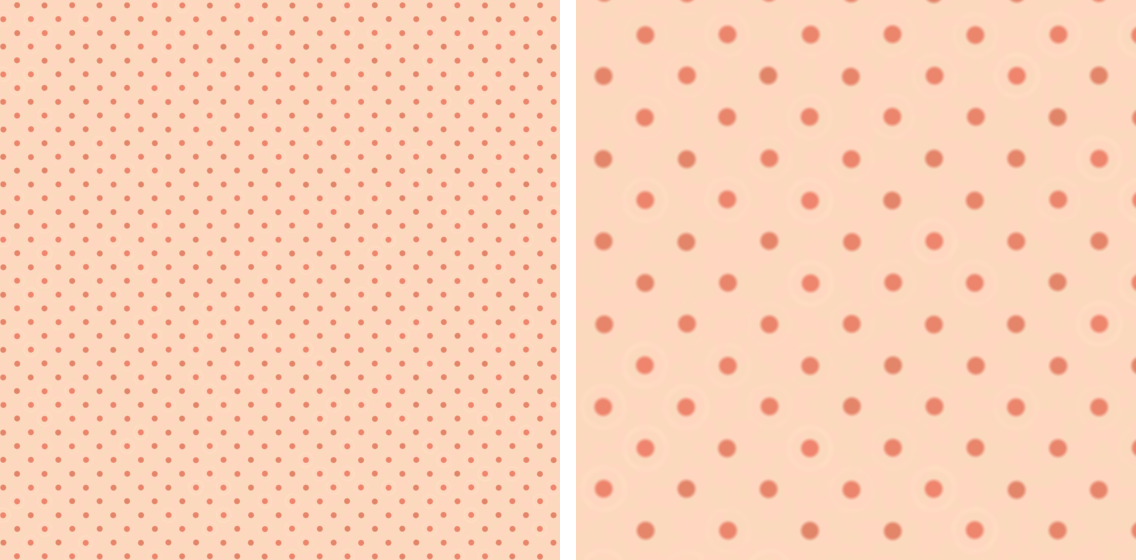
Left: the whole. Right: its middle third, enlarged.
Write a three.js fragment shader that draws this pattern.

```glsl
// Staggered coral polka dots on softly mottled peach cloth.
varying vec2 vUv;

float hash(vec2 p) {
  p = fract(p * vec2(0.1031, 0.1137));
  p += dot(p, p.yx + 33.33);
  return fract((p.x + p.y) * p.x * 17.0);
}

float valueNoise(vec2 p) {
  vec2 cell = floor(p);
  vec2 f = fract(p);
  f = f * f * (3.0 - 2.0 * f);
  float low = mix(hash(cell), hash(cell + vec2(1.0, 0.0)), f.x);
  float high = mix(hash(cell + vec2(0.0, 1.0)), hash(cell + 1.0), f.x);
  return mix(low, high, f.y);
}

void main() {
  // Cloth: two close peach tones in small, faint patches
  float mottle = smoothstep(0.3, 0.7, valueNoise(vUv * 150.0 + 40.0));
  vec3 color = mix(vec3(1.0, 0.84, 0.75), vec3(0.985, 0.85, 0.742), mottle);

  // Two square lattices, the second shifted by half a step each way
  vec2 pitch = vec2(0.04914, 0.0492);
  for (int i = 0; i < 2; i++) {
    vec2 grid = (vUv - vec2(0.0305, 0.9904)) / pitch + 0.5 * float(i);
    vec2 id = floor(grid + 0.5) + 60.0 + 100.0 * float(i);
    float tone = hash(id);
    vec2 jitter = (vec2(hash(id + 7.3), hash(id + 19.1)) - 0.5) * 0.0008;
    float dist = length((fract(grid + 0.5) - 0.5) * pitch - jitter);

    // Faint pale ring around some dots
    float ring = 1.0 - smoothstep(0.0, 0.003, abs(dist - 0.0125));
    color += 0.016 * ring * smoothstep(0.4, 1.0, tone);

    // Soft-edged dot with a slight change of tone
    float dot_ = 1.0 - smoothstep(0.0036, 0.0068, dist);
    vec3 coral = mix(vec3(0.88, 0.52, 0.41), vec3(0.94, 0.52, 0.43), tone);
    color = mix(color, coral, dot_);
  }

  gl_FragColor = vec4(color, 1.0);
}
```
